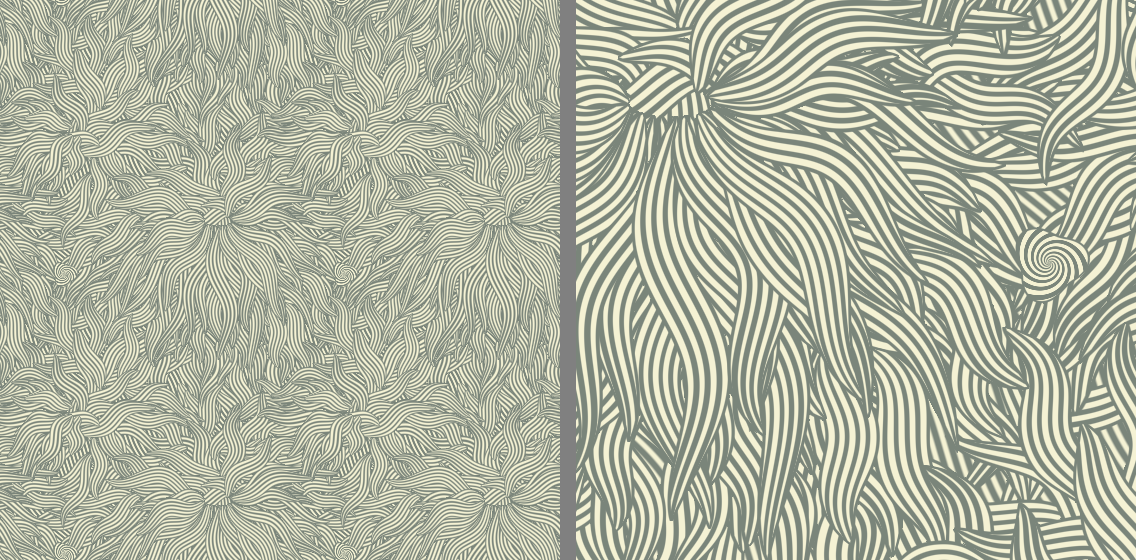
Left, the full canvas; right, a detail of the centre.
A Shadertoy shader for this pattern:

```glsl
// Engraved wavy hair, two repeats across and two down, cream strands on grey-green ink.
// Slender S-shaped locks with strand lines flow from two crowns in each wrapped tile;
// the two uppermost locks at a pixel are kept, so overlapping edges can be blended.

const float TAU = 6.2831853;

struct Stack { vec3 top, under; };   // each: priority, cream, coverage

vec3 hash3(vec2 p) {
    vec3 q = fract(p.xyx * vec3(0.1031, 0.1030, 0.0973));
    q += dot(q, q.yxz + 33.33);
    return fract((q.xxy + q.yzz) * q.zyx);
}

vec2 wrap(vec2 d) { return d - round(d); }

void place(inout Stack s, vec3 layer) {
    if (layer.x > s.top.x) { s.under = s.top; s.top = layer; }
    else if (layer.x > s.under.x) s.under = layer;
}

// One S-curved lock, pointed at both ends and filled with strands
void lock(inout Stack s, vec2 p, vec2 root, vec2 dir, float len, float halfWidth,
          float priority, vec3 rnd, float px) {
    vec2 mid = dir * len * 0.5;
    vec2 q = wrap(p - root - mid) + mid;
    float u = dot(q, dir) / len;
    if (u <= 0.0 || u >= 1.0) return;

    // Droop with gravity, plus a wave along the spine
    float bend = -0.28 * dir.x + 0.2 * (rnd.x - 0.5);
    float sway = (0.04 + 0.035 * rnd.y) * (rnd.z < 0.5 ? -1.0 : 1.0);
    float phase = TAU * rnd.x, freq = TAU * 1.3;
    float spine = bend * u * u + sway * (sin(freq * u + phase) - sin(phase));
    float slope = 2.0 * bend * u + sway * freq * cos(freq * u + phase);
    float v = (dot(q, vec2(-dir.y, dir.x)) - len * spine) * inversesqrt(1.0 + slope * slope);

    float belly = 2.8 * pow(u, 0.7) * pow(1.0 - u, 0.8);
    float edge = halfWidth * belly - abs(v);
    float cover = smoothstep(-px, px, edge + 0.0015);
    if (cover <= 0.0) return;

    // Strands draw together only partly; the outline cuts off the outer ones
    float spread = halfWidth * mix(0.4, 1.0, belly);
    float count = floor(halfWidth / 0.0066 + 0.5);
    float x = (v / spread * 0.5 + 0.5) * count;
    float period = 2.0 * spread / count;
    float strandRnd = hash3(vec2(floor(x) + 7.0, floor(rnd.y * 97.0))).x;
    float ink = 0.19 + 0.08 * strandRnd + 0.14 * strandRnd * smoothstep(0.5, 1.0, u);
    float gap = (0.5 - abs(fract(x) - 0.5) - ink) * period;
    float cream = smoothstep(-px, px, min(gap, edge - 0.0022));
    place(s, vec3(priority, cream, cover));
}

// Small spiral curl, partly hidden by neighbouring locks
void curl(inout Stack s, vec2 p, vec2 centre, float px) {
    vec2 q = wrap(p - centre);
    float r = length(q), a = atan(q.y, q.x);
    float edge = 0.042 + 0.007 * sin(3.0 * a + 1.0) - r;
    float cover = smoothstep(-px, px, edge);
    if (cover <= 0.0) return;
    float turn = a / TAU * 7.0 + 4.0 * log(r + 0.008);
    float gap = (0.25 - abs(fract(turn) - 0.5)) * r * 0.6;
    float cream = smoothstep(-px, px, min(gap, edge - 0.0025));
    place(s, vec3(-0.22, cream, cover));
}

// Combing direction in xy, distance from the governing crown in z
vec3 comb(vec2 p, vec2 crownA, vec2 crownB) {
    vec2 reach = vec2(0.6, 0.72);
    vec2 a = fract(p - crownA + reach) - reach;
    vec2 b = wrap(p - crownB);
    float dist = length(a);
    if (a.y > 0.0) a.y *= 0.4;
    if (length(b) * 1.9 < dist) { a = b - vec2(0.06, 0.0); dist = length(b) + 0.1; }
    return vec3(normalize(a + 0.0001), dist);
}

void mainImage(out vec4 fragColor, in vec2 fragCoord) {
    vec2 p = fract(fragCoord / iResolution.xy * 2.0);
    float px = 1.6 / iResolution.y;
    vec2 crownA = vec2(0.78, 0.21), crownB = vec2(0.29, 0.53);

    // Fine hatching seen in the gaps
    float hatch = sin(TAU * (58.0 * p.x + 40.0 * p.y + 1.6 * sin(TAU * (2.0 * p.y - p.x))));
    Stack s = Stack(vec3(-9.0, smoothstep(-0.6, 0.9, hatch), 1.0), vec3(-10.0, 0.0, 1.0));

    // Scattered locks, those nearer a crown lying on top
    const float CELLS = 14.0;
    for (int j = -3; j <= 3; j++)
    for (int i = -3; i <= 3; i++) {
        vec2 id = mod(floor(p * CELLS) + vec2(i, j), CELLS);
        vec3 rnd = hash3(id + 3.0), shape = hash3(id + 41.0);
        vec2 mid = (id + 0.1 + 0.8 * rnd.xy) / CELLS;
        vec3 flow = comb(mid, crownA, crownB);
        float angle = atan(flow.y, flow.x) + 1.1 * (shape.x - 0.5);
        vec2 dir = vec2(cos(angle), sin(angle));
        float len = 0.22 + 0.08 * shape.y;
        lock(s, p, mid - dir * len * 0.5, dir, len, 0.02 + 0.016 * shape.z,
             0.3 * rnd.z - flow.z, rnd, px);
    }

    curl(s, p, vec2(0.23, 0.02), px);
    curl(s, p, vec2(0.35, 0.35), px);

    // Fans springing from the crowns: a long hanging one and a small sideways one
    for (int k = 0; k < 50; k++) {
        bool large = k < 36;
        vec3 rnd = hash3(vec2(k, 17)), shape = hash3(vec2(k, 59));
        float t = large ? float(k) / 35.0 : float(k - 36) / 13.0;
        float angle = (large ? mix(0.8, -3.5, t) : mix(2.2, 4.4, t)) + 0.35 * (rnd.x - 0.5);
        vec2 dir = vec2(cos(angle), sin(angle));
        float len = large ? 0.2 + 0.16 * max(0.0, -dir.y) + 0.2 * shape.x : 0.14 + 0.16 * shape.x;
        vec2 root = (large ? crownA : crownB) + dir * vec2(0.05, 0.015);
        lock(s, p, root, dir, len, 0.02 + 0.014 * shape.y, 1.0 + 0.3 * rnd.z - len, rnd, px);
    }

    float cream = mix(s.under.y, s.top.y, s.top.z);
    fragColor = vec4(mix(vec3(0.48, 0.52, 0.48), vec3(0.96, 0.95, 0.83), cream), 1.0);
}
```
